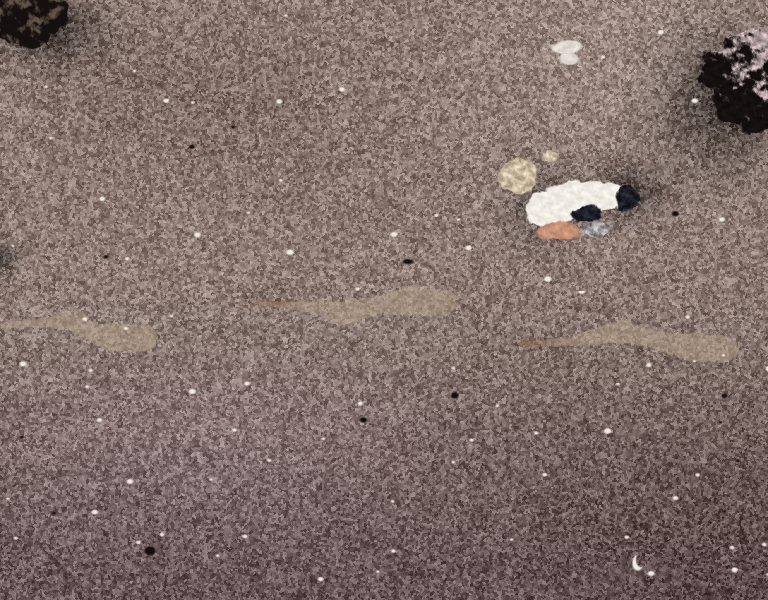
Reproduce this texture procedurally as a Shadertoy shader.

```glsl
#define GRAIN_SCALE 250.0
#define GRAIN_CONTRAST 0.25
#define FLECK_CELL 0.062
#define FLECK_DENSITY 0.24
#define SAND_FAR vec3(0.555, 0.485, 0.455)
#define SAND_NEAR vec3(0.415, 0.345, 0.345)
#define PRINT_COLOR vec3(0.655, 0.575, 0.505)
#define SHELL_WHITE vec3(0.94, 0.92, 0.89)
#define ROCK_DARK vec3(0.085, 0.06, 0.06)
#define EDGE 0.002

vec2 hash2(vec2 p) {
    vec3 q = fract(p.xyx * vec3(0.1031, 0.1030, 0.0973));
    q += dot(q, q.yzx + 33.33);
    return fract((q.xx + q.yz) * q.zy);
}

// Cellular noise: tone of the nearest seed
float cellTone(vec2 p) {
    vec2 base = floor(p), nearest = base;
    float best = 9.0;
    for (int k = 0; k < 9; k++) {
        vec2 id = base + vec2(k % 3 - 1, k / 3 - 1);
        float d = length(id + hash2(id) - p);
        if (d < best) { best = d; nearest = id; }
    }
    return hash2(nearest + 71.7).x - 0.5;
}

float waves(vec2 p) {
    float sum = 0.0, amp = 0.5;
    for (int i = 0; i < 4; i++) {
        sum += amp * sin(p.x + 1.3 * sin(p.y)) * cos(p.y - 0.7 * sin(p.x));
        p = mat2(1.5, 1.1, -1.1, 1.5) * p + 2.3;
        amp *= 0.55;
    }
    return sum;
}

float ellipse(vec2 p, float x, float y, float rx, float ry) {
    vec2 r = vec2(rx, ry);
    return (length((p - vec2(x, y)) / r) - 1.0) * min(rx, ry);
}

float glow(vec2 p, float x, float y, float rx, float ry) {
    vec2 q = (p - vec2(x, y)) / vec2(rx, ry);
    return exp(-dot(q, q));
}

float taper(vec2 p, vec2 a, vec2 b, float ra, float rb) {
    vec2 ab = b - a;
    float h = clamp(dot(p - a, ab) / dot(ab, ab), 0.0, 1.0);
    return length(p - a - ab * h) - mix(ra, rb, h);
}

float cover(float d) {
    float w = max(EDGE, 0.8 / iResolution.y);
    return 1.0 - smoothstep(-w, w, d);
}

void paint(inout vec3 color, vec3 tone, float d) {
    color = mix(color, tone, cover(d));
}

// Tapered trail running from toe to a rounded heel
float footprint(vec2 p, vec2 toe, vec2 neck, vec2 ball, vec2 waist, vec2 heel) {
    float d = taper(p, toe, neck, 0.002, 0.008);
    d = min(d, taper(p, neck, ball, 0.008, 0.019));
    d = min(d, taper(p, ball, waist, 0.019, 0.014));
    d = min(d, taper(p, waist, heel, 0.014, 0.023));
    return min(d, taper(p, heel, heel + vec2(0.055, -0.002), 0.023, 0.022));
}

void mainImage(out vec4 fragColor, in vec2 fragCoord) {
    vec2 p = fragCoord / iResolution.y;
    float rough = waves(p * 75.0), detail = waves(p * 190.0 + 4.0);

    // Sand tones and broad stains
    vec3 color = mix(SAND_NEAR, SAND_FAR, smoothstep(0.0, 0.62, p.y));
    color += vec3(0.055, 0.05, 0.06) * glow(p, 0.32, 0.27, 0.4, 0.16);
    color += 0.045 * glow(p, 1.02, 0.93, 0.2, 0.18) - 0.05 * glow(p, 0.3, 0.84, 0.3, 0.12);
    color += 0.012 * waves(p * 9.0) - 0.05 * glow(p, 1.28, 0.1, 0.4, 0.25);

    // Hollows around the stones
    float hollow = 0.5 * glow(p, 1.2, 0.83, 0.09, 0.1) + 0.5 * glow(p, 0.08, 0.95, 0.085, 0.05);
    hollow += 0.4 * glow(p, 1.05, 0.68, 0.055, 0.045) + 0.3 * glow(p, 0.9, 0.66, 0.055, 0.06);
    color *= 1.0 - hollow - 0.4 * glow(p, 0.0, 0.57, 0.03, 0.025);

    // Pale footprints with rusty toes
    vec2 q = p + 0.002 * vec2(rough, detail);
    float prints = footprint(q, vec2(-0.02, 0.457), vec2(0.08, 0.462), vec2(0.122, 0.468), vec2(0.155, 0.444), vec2(0.185, 0.438));
    prints = min(prints, footprint(q, vec2(0.43, 0.495), vec2(0.51, 0.489), vec2(0.575, 0.478), vec2(0.635, 0.492), vec2(0.682, 0.498)));
    prints = min(prints, footprint(q, vec2(0.87, 0.427), vec2(0.955, 0.431), vec2(1.035, 0.448), vec2(1.09, 0.434), vec2(1.153, 0.421)));
    float inside = cover(prints);
    color = mix(color, PRINT_COLOR, 0.8 * inside);
    float rust = glow(p, 0.455, 0.495, 0.03, 0.007) + glow(p, 0.89, 0.428, 0.03, 0.007);
    color = mix(color, vec3(0.47, 0.35, 0.27), 0.6 * rust);

    // Fine grains, calmer inside the prints
    float grain = cellTone(p * GRAIN_SCALE) + 0.5 * cellTone(p * GRAIN_SCALE * 0.55 + 9.0);
    color += grain * GRAIN_CONTRAST * (1.0 - 0.5 * inside);

    // Scattered shell flecks and grit, denser near the viewer
    vec2 cell = floor(p / FLECK_CELL), pick = hash2(cell + 13.0);
    vec2 spot = (cell + 0.15 + 0.7 * hash2(cell + 41.0)) * FLECK_CELL;
    float size = mix(0.002, 0.005, pick.y * pick.y);
    float fleck = cover(ellipse(p, spot.x, spot.y, size * 1.2, size * 0.9));
    float density = FLECK_DENSITY * mix(1.4, 0.6, smoothstep(0.2, 0.6, p.y));
    color = mix(color, SHELL_WHITE, fleck * step(pick.x, density));
    color = mix(color, ROCK_DARK, fleck * step(0.96, pick.x));
    float grit = min(ellipse(p, 0.68, 0.564, 0.008, 0.004), ellipse(p, 0.25, 0.082, 0.009, 0.007));
    paint(color, ROCK_DARK, min(grit, ellipse(p, 0.758, 0.341, 0.006, 0.005)));
    paint(color, SHELL_WHITE, max(ellipse(p, 1.063, 0.062, 0.009, 0.013), -ellipse(p, 1.069, 0.067, 0.009, 0.012)));

    // Corner rocks: pale crust above, dark underside
    float rock = min(ellipse(p, 1.255, 0.865, 0.072, 0.085), ellipse(p, 1.2, 0.88, 0.035, 0.04));
    float crust = smoothstep(-0.1, 0.55, (p.y - 0.875) * 7.0 + (p.x - 1.235) * 5.0 + rough * 0.9 + detail * 0.4);
    paint(color, mix(ROCK_DARK, vec3(0.68, 0.61, 0.61), crust) * (1.0 + 0.5 * detail), rock + 0.012 * rough);
    crust = smoothstep(0.0, 0.7, rough + 0.5 * detail + (p.y - 0.95) * 6.0);
    paint(color, mix(ROCK_DARK, vec3(0.38, 0.33, 0.27), crust), ellipse(p, 0.04, 0.985, 0.072, 0.063) + 0.008 * rough);

    // Shell cluster and the lone pale pebble
    float wobble = 0.006 * rough + 0.002 * detail;
    float beige = min(ellipse(p, 0.864, 0.706, 0.033, 0.03), ellipse(p, 0.919, 0.739, 0.012, 0.007));
    paint(color, vec3(0.79, 0.73, 0.63) + 0.25 * detail, beige + wobble);
    vec2 bend = vec2(0.955, 0.67);
    float white = min(taper(p, vec2(0.908, 0.65), bend, 0.031, 0.03), taper(p, bend, vec2(1.02, 0.674), 0.03, 0.021));
    paint(color, SHELL_WHITE + 0.08 * detail, white + wobble);
    paint(color, vec3(0.78, 0.57, 0.47) + 0.12 * detail, ellipse(p, 0.929, 0.615, 0.04, 0.014) + wobble);
    paint(color, vec3(0.62, 0.6, 0.61) + 0.4 * detail, ellipse(p, 0.99, 0.618, 0.023, 0.015) + wobble);
    float slate = min(ellipse(p, 1.045, 0.67, 0.019, 0.021), ellipse(p, 0.979, 0.643, 0.023, 0.014));
    paint(color, vec3(0.12, 0.12, 0.16) + 0.12 * detail, slate + wobble);
    float pebble = min(ellipse(p, 0.945, 0.921, 0.024, 0.012), ellipse(p, 0.948, 0.903, 0.016, 0.01));
    paint(color, SHELL_WHITE - 0.07 + 0.1 * detail, pebble + 0.4 * wobble);

    fragColor = vec4(clamp(color, 0.0, 1.0), 1.0);
}
```
